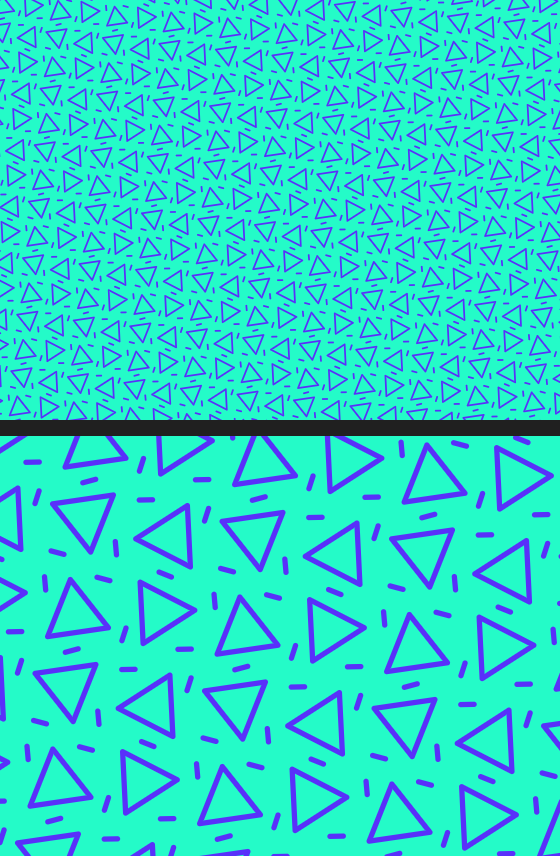
Top, the full canvas; bottom, a detail of the centre.
Write a Shadertoy shader that draws this pattern.

```glsl
const float TAU = 6.2831853;

mat2 rotation(float angle) {
    float c = cos(angle), s = sin(angle);
    return mat2(c, s, -s, c);
}

// Offset to the nearest lattice copy of a motif, in the motif's own frame
vec2 nearestCopy(vec2 cell, vec2 centre, float degrees) {
    vec2 offset = cell - centre;
    return rotation(-radians(degrees)) * (offset - round(offset));
}

// Distance to an equilateral outline with one corner on the x axis
float triangleOutline(vec2 p, float circumradius) {
    float sector = TAU / 3.0;
    float angle = mod(atan(p.y, p.x), sector) - 0.5 * sector;
    vec2 folded = length(p) * vec2(cos(angle), abs(sin(angle)));
    float overshoot = max(folded.y - 0.866 * circumradius, 0.0);
    return length(vec2(folded.x - 0.5 * circumradius, overshoot));
}

float dash(vec2 p) {
    return length(vec2(max(abs(p.x) - 0.039, 0.0), p.y));
}

void mainImage(out vec4 fragColor, in vec2 fragCoord) {
    vec3 mint = vec3(0.14, 0.985, 0.785);
    vec3 violet = vec3(0.35, 0.19, 0.98);

    // Tilted square lattice, measured in canvas heights
    float cellSize = 0.13526;
    vec2 uv = fragCoord / iResolution.y - vec2(0.5756, 0.5567);
    vec2 cell = rotation(0.1029) * uv / cellSize;

    // Dashes on the half-turn centres
    float d = dash(nearestCopy(cell, vec2(0.0), -16.0));
    d = min(d, dash(nearestCopy(cell, vec2(0.5), 21.0)));

    // Remaining motifs come in pairs related by a half turn
    for (int i = 0; i < 2; i++) {
        vec2 p = i == 0 ? cell : -cell;
        d = min(d, triangleOutline(nearestCopy(p, vec2(-0.012, -0.222), 8.7), 0.208));
        d = min(d, triangleOutline(nearestCopy(p, vec2(0.5, -0.288), 104.2), 0.208));
        d = min(d, dash(nearestCopy(p, vec2(0.304, -0.124), 101.0)));
        d = min(d, dash(nearestCopy(p, vec2(-0.358, -0.063), -9.0)));
        d = min(d, dash(nearestCopy(p, vec2(-0.158, 0.424), 7.0)));
        d = min(d, dash(nearestCopy(p, vec2(-0.205, -0.374), 78.0)));
    }

    // Stroke coverage with a one-pixel soft edge
    float pixel = 1.0 / (iResolution.y * cellSize);
    float ink = clamp(0.5 - (d - 0.0155) / pixel, 0.0, 1.0);
    fragColor = vec4(mix(mint, violet, ink), 1.0);
}
```
